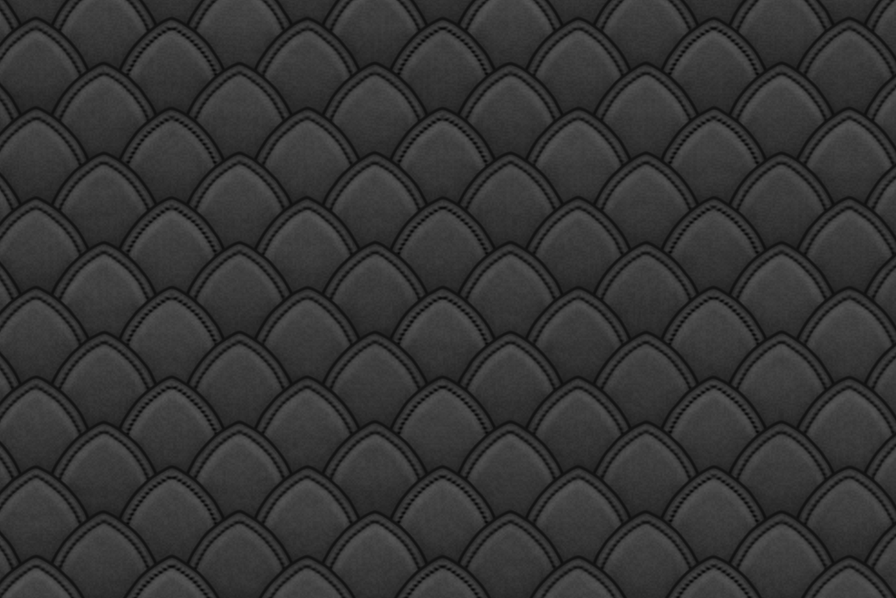
Write a Shadertoy shader that draws this pattern.

```glsl
#define COLUMN 0.2266
#define HALF_ROW 0.075
#define FIRST_TIP vec2(0.0605, 0.9688)
#define ARC_RADIUS 0.172
#define ARC_CENTER vec2(0.0723, 0.156)
#define RIM 0.0135
#define STITCH 0.0094
#define GAP 0.0045
#define GAP_TONE 0.075
#define GRAIN 0.035

const float TAU = 6.2831853;

float hash(vec2 p) {
    return fract(sin(dot(p, vec2(127.1, 311.7))) * 43758.5453);
}

float noise(vec2 p) {
    vec2 i = floor(p), f = fract(p);
    f = f * f * (3.0 - 2.0 * f);
    return mix(mix(hash(i), hash(i + vec2(1, 0)), f.x),
               mix(hash(i + vec2(0, 1)), hash(i + vec2(1, 1)), f.x), f.y);
}

float bump(float x, float width) {
    return exp(-x * x / (width * width));
}

// Pointed arch with its tip at the origin: signed distance, length along the arc
vec2 arch(vec2 q) {
    vec2 v = vec2(sqrt(q.x * q.x + 2e-5), q.y) + ARC_CENTER;
    v.y = max(v.y, 0.0);
    return vec2(length(v) - ARC_RADIUS, atan(v.x, v.y) * ARC_RADIUS);
}

// Padded face, rolled rim and stitched seam of one scale
float scaleTone(vec2 q, vec2 edge, vec2 id) {
    float depth = -edge.x;
    float strongSeam = mod(id.x, 2.0) * (1.0 - mod(id.y, 2.0));

    float face = mix(0.198, 0.250, smoothstep(-0.145, -0.035, q.y));
    face += 0.055 * bump(depth - RIM - 0.009, 0.007) * (0.6 + 0.4 * hash(id + 7.0));
    face += 0.02 * (hash(id) - 0.5);

    float rim = 0.135 + 0.095 * bump(depth - 0.45 * RIM, 0.35 * RIM);
    float tone = mix(rim, face, smoothstep(RIM - 0.002, RIM + 0.003, depth));
    tone *= 1.0 - 0.45 * bump(depth - RIM, 0.0028);

    // Slanted notches along the seam
    float phase = edge.y / STITCH + depth * 45.0 + hash(id + 3.0);
    float thread = cos(TAU * phase);
    float seam = bump(depth - RIM + 0.0015, 0.0045);
    return tone + thread * seam * mix(0.028, 0.06, strongSeam);
}

void mainImage(out vec4 fragColor, in vec2 fragCoord) {
    vec2 p = fragCoord / iResolution.y;
    float pixel = 1.0 / iResolution.y;
    float firstRow = floor((FIRST_TIP.y - p.y) / HALF_ROW) - 2.0;
    float wobble = (noise(p * 55.0) - 0.5) * 0.0012;
    float tone = GAP_TONE;

    // Paint staggered rows from back to front
    for (int i = 0; i < 4; i++) {
        float row = firstRow + float(i);
        float shift = 0.5 * mod(row, 2.0);
        float column = floor((p.x - FIRST_TIP.x) / COLUMN - shift + 0.5);
        vec2 tip = FIRST_TIP + vec2((column + shift) * COLUMN, -row * HALF_ROW);
        vec2 q = p - tip;
        vec2 edge = arch(q);
        edge.x += wobble;

        // Soft shadow and dark gap around the scale
        tone *= 1.0 - 0.28 * exp(-max(edge.x, 0.0) / 0.012);
        tone = mix(tone, GAP_TONE, 1.0 - smoothstep(GAP - 0.002, GAP + 0.002, edge.x));

        float cover = 1.0 - smoothstep(-pixel, pixel, edge.x);
        tone = mix(tone, scaleTone(q, edge, vec2(column, row)), cover);
    }

    // Leather grain and faint creases
    float grain = noise(p * 330.0) - 0.5 + 0.5 * (noise(p * 130.0) - 0.5);
    float crease = noise(p * vec2(14.0, 50.0)) - 0.5;
    tone += (GRAIN * grain + 0.016 * crease) * smoothstep(0.06, 0.2, tone);

    fragColor = vec4(vec3(clamp(tone, 0.0, 1.0)), 1.0);
}
```
